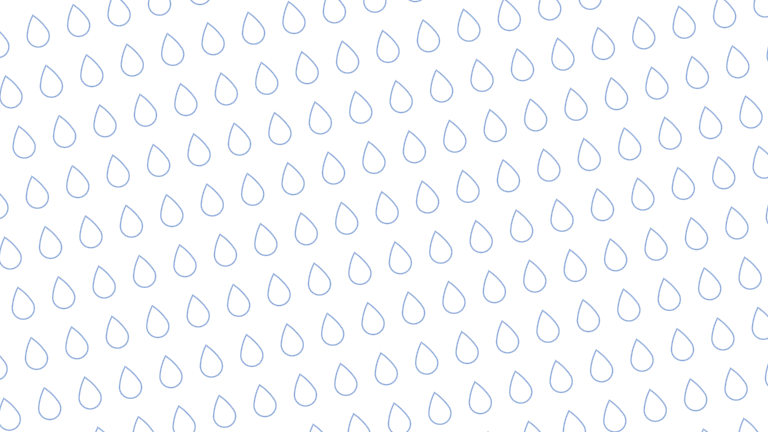
Write a Shadertoy shader that draws this pattern.

```glsl
// Outlined water drops on a tilted rectangular lattice over white.
// Each drop is a distance function: a round base joined smoothly to two
// wide arcs that meet in a point. Lengths are fractions of canvas height.

#define TILT 0.2570
#define CELL vec2(0.09676, 0.1201)
#define ANCHOR vec2(-0.2104, 0.0750)
#define BASE_RADIUS 0.0255
#define TIP_HEIGHT 0.0493
#define JOIN_SINE 0.33
#define LINE_WIDTH 0.00303
#define SOFTNESS 1.25
#define PAPER vec3(1.0)
#define INK vec3(0.56, 0.67, 0.855)

// Signed distance to a drop whose round base is centred on the origin
float dropDistance(vec2 p) {
    p.x = abs(p.x);
    vec2 join = vec2(sqrt(1.0 - JOIN_SINE * JOIN_SINE), JOIN_SINE);
    // Distance from base centre to arc centre, so the arc reaches the tip
    float shift = (TIP_HEIGHT * TIP_HEIGHT - BASE_RADIUS * BASE_RADIUS)
                / (2.0 * (BASE_RADIUS - TIP_HEIGHT * JOIN_SINE));
    bool onSide = join.x * p.y > join.y * p.x;
    float side = length(p + shift * join) - shift - BASE_RADIUS;
    return onSide ? side : length(p) - BASE_RADIUS;
}

// Share of the pixel footprint covered by a line along distance zero
float lineCoverage(float d, float footprint) {
    vec2 edges = (d + vec2(0.5, -0.5) * LINE_WIDTH) / footprint + 0.5;
    edges = clamp(edges, 0.0, 1.0);
    return edges.x - edges.y;
}

void mainImage(out vec4 fragColor, in vec2 fragCoord) {
    vec2 p = (fragCoord - 0.5 * iResolution.xy) / iResolution.y - ANCHOR;

    // Turn into the lattice frame and fold to the nearest cell
    float c = cos(TILT), s = sin(TILT);
    vec2 q = vec2(c * p.x + s * p.y, c * p.y - s * p.x);
    q -= CELL * floor(q / CELL + 0.5);

    float ink = lineCoverage(dropDistance(q), SOFTNESS / iResolution.y);
    fragColor = vec4(mix(PAPER, INK, ink), 1.0);
}
```
